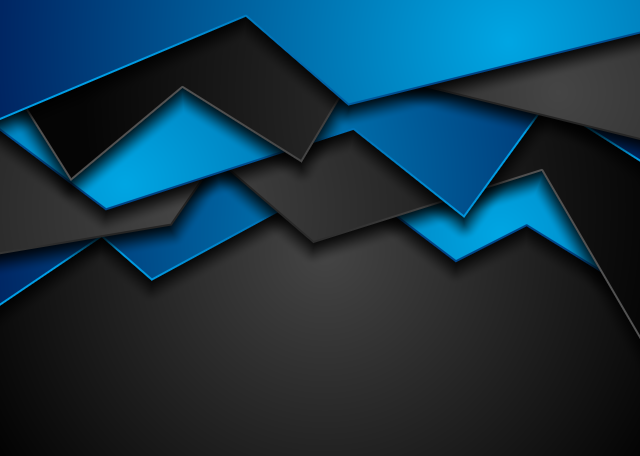
This background is drawn by a WebGL 2 fragment shader. Its source:

```glsl
#version 300 es
precision highp float;
// Overlapping dark and blue paper sheets with zigzag lower edges over a dim glow.
// Each sheet hangs from the top: its edge is a polyline whose signed distance
// gives the fill, the thin rim and a soft shadow; sheets are stacked back to front.

uniform vec2 u_resolution;
out vec4 fragColor;

const vec2 CANVAS = vec2(7.68, 5.44);

// Signed distance to a zigzag running left to right; negative above it (y is down).
float zigzag(vec2 p, vec2[8] edge) {
  float nearest = 1e6;
  float side = 1.0;
  for (int i = 0; i < 7; i++) {
    vec2 along = edge[i + 1] - edge[i];
    vec2 w = p - edge[i];
    float t = clamp(dot(w, along) / max(dot(along, along), 1e-6), 0.0, 1.0);
    nearest = min(nearest, length(w - along * t));
    if (p.x >= edge[i].x && p.x < edge[i + 1].x)
      side = sign(along.x * w.y - along.y * w.x);
  }
  return nearest * side;
}

// Lays one sheet over the colour: shadow first, then radial fill and edge rim.
vec3 sheet(vec3 below, vec2 p, vec2[8] edge, vec2 glow, float radius,
           vec3 lit, vec3 deep, vec3 rimNear, vec3 rimFar) {
  float pixel = CANVAS.y / u_resolution.y;
  float d = zigzag(p, edge);
  float shade = smoothstep(0.2, -0.12, zigzag(p - vec2(0.0, 0.07), edge));
  float fade = clamp(length(p - glow) / radius, 0.0, 1.0);
  vec3 fill = mix(lit, deep, fade);
  vec3 rim = mix(rimNear, rimFar, smoothstep(0.1, 0.8, fade));
  fill = mix(fill, rim, smoothstep(-0.032, -0.016, d));
  return mix(below * (1.0 - 0.9 * shade), fill, clamp(0.5 - d / pixel, 0.0, 1.0));
}

vec3 blueSheet(vec3 below, vec2 p, vec2[8] edge, vec2 glow) {
  return sheet(below, p, edge, glow, 6.2, vec3(0.0, 0.65, 0.89),
               vec3(0.0, 0.14, 0.38), vec3(0.0, 0.27, 0.53), vec3(0.0, 0.62, 0.9));
}

vec3 greySheet(vec3 below, vec2 p, vec2[8] edge, vec2 glow) {
  return sheet(below, p, edge, glow, 5.7, vec3(0.27), vec3(0.02),
               vec3(0.14), vec3(0.32));
}

void main() {
  vec2 uv = gl_FragCoord.xy / u_resolution;
  vec2 p = vec2(uv.x, 1.0 - uv.y) * CANVAS;

  // Dim glow on the back wall
  vec3 col = vec3(mix(0.27, 0.01, min(length(p - vec2(3.9, 3.0)) / 4.6, 1.0)));

  // Lowest blue sheet
  col = blueSheet(col, p, vec2[8](vec2(-1.0, 4.32), vec2(1.22, 2.83),
    vec2(1.82, 3.35), vec2(4.12, 2.11), vec2(5.47, 3.13), vec2(6.32, 2.70),
    vec2(7.2, 3.24), vec2(8.68, 4.15)), vec2(6.0, 2.8));

  // Wide grey sheet, darkening to the right
  col = greySheet(col, p, vec2[8](vec2(-1.0, 3.2), vec2(2.06, 2.69),
    vec2(2.6, 1.91), vec2(3.76, 2.90), vec2(6.5, 2.04), vec2(8.0, 4.59),
    vec2(9.0, 6.29), vec2(9.0, 6.29)), vec2(2.2, 2.5));

  // Middle blue sheet, bright on the left
  col = blueSheet(col, p, vec2[8](vec2(-1.0, 0.81), vec2(1.27, 2.51),
    vec2(4.24, 1.55), vec2(5.57, 2.60), vec2(6.57, 1.23), vec2(8.68, 2.56),
    vec2(9.0, 2.76), vec2(9.0, 2.76)), vec2(1.5, 2.2));

  // Upper grey sheet, black on the left
  col = greySheet(col, p, vec2[8](vec2(-1.0, -0.76), vec2(0.85, 2.16),
    vec2(2.19, 1.05), vec2(3.62, 1.94), vec2(4.28, 0.84), vec2(7.68, 1.67),
    vec2(9.0, 1.99), vec2(9.0, 1.99)), vec2(6.7, 1.1));

  // Top blue sheet
  col = blueSheet(col, p, vec2[8](vec2(-1.0, 1.85), vec2(2.95, 0.20),
    vec2(4.18, 1.26), vec2(8.68, 0.155), vec2(9.0, 0.08), vec2(9.0, 0.08),
    vec2(9.0, 0.08), vec2(9.0, 0.08)), vec2(6.1, 0.5));

  fragColor = vec4(col, 1.0);
}
```
